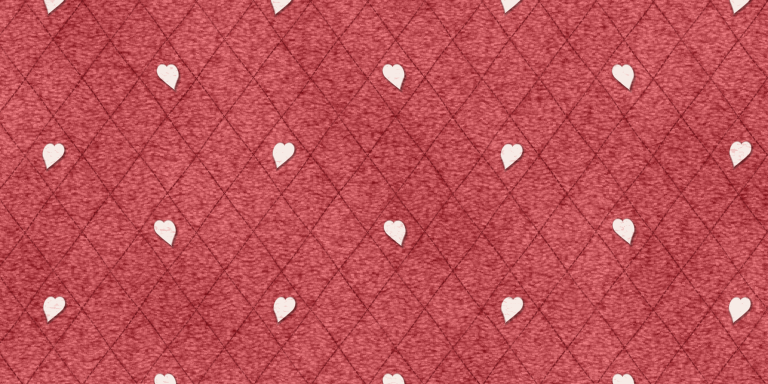
Write a Shadertoy shader that draws this pattern.

```glsl
// Quilted red cloth: dashed diamond stitching with cream hearts in staggered rows.
// A sheared lattice gives the seams, a folded heart distance gives the motifs,
// and cellular noise with layered sines gives the woven grain and faded patches.

const vec3 DEEP  = vec3(0.55, 0.11, 0.14);
const vec3 LIGHT = vec3(0.87, 0.43, 0.45);
const vec3 CREAM = vec3(0.97, 0.92, 0.90);
const vec3 SEAM  = vec3(0.42, 0.06, 0.09);

const vec2  DIAMOND      = vec2(0.1487, 0.2005); // width, height of one diamond
const vec2  ORIGIN       = vec2(0.139, 0.997);   // centre of a diamond with a heart
const float HEART_SIZE   = 0.046;
const float HEART_TALL   = 1.3;
const float TAIL_BEND    = 0.30;
const float STITCH_WIDTH = 0.0030;
const float STITCHES     = 9.0;                  // dashes along one diamond side
const vec2  GRAIN        = vec2(0.0120, 0.0065);
const vec2  THREAD       = vec2(0.0080, 0.0045);

float hash(vec2 p) {
    vec3 q = fract(vec3(p.xyx) * 0.1031);
    q += dot(q, q.yzx + 33.33);
    return fract((q.x + q.y) * q.z);
}

vec2 hash2(vec2 p) {
    return vec2(hash(p), hash(p + 71.7));
}

// Distance to the nearest scattered point
float cellular(vec2 p) {
    vec2 cell = floor(p), f = p - cell;
    float nearest = 4.0;
    for (int j = -1; j <= 1; j++)
        for (int i = -1; i <= 1; i++) {
            vec2 o = vec2(i, j);
            vec2 r = o + hash2(cell + o + 200.0) - f;
            nearest = min(nearest, dot(r, r));
        }
    return sqrt(nearest);
}

// Broad uneven fading, roughly -1 to 1
float mottle(vec2 p) {
    float sum = 0.0, amp = 0.5;
    for (int i = 0; i < 4; i++) {
        p = mat2(0.8, 0.6, -0.6, 0.8) * p * 1.7 + 1.3;
        sum += amp * sin(p.x + 1.4 * sin(p.y)) * cos(p.y + 0.7 * sin(p.x));
        amp *= 0.7;
    }
    return sum;
}

float clothTone(vec2 p) {
    vec2 warped = p + 0.002 * sin(p.yx * 60.0);
    float tone = 0.62 + 0.17 * mottle(p * 3.0);
    tone += 0.65 * (0.45 - cellular(warped / GRAIN));
    tone += 0.45 * (0.45 - cellular(warped / (GRAIN * 2.6) + 37.0));
    tone += 0.36 * (hash(floor(warped / THREAD)) - 0.5);
    tone += 0.07 * sin(warped.y * 560.0 + 2.0 * sin(warped.x * 90.0));
    return tone;
}

// Heart with its tip at the origin and lobes near y = 1
float heartDistance(vec2 p) {
    p.x = abs(p.x);
    if (p.x + p.y > 1.0) return length(p - vec2(0.25, 0.75)) - 0.3536;
    vec2 a = p - vec2(0.0, 1.0);
    vec2 b = p - 0.5 * max(p.x + p.y, 0.0);
    return sqrt(min(dot(a, a), dot(b, b))) * sign(p.x - p.y);
}

// Hearts fill every fourth diamond; tails swing left and right on alternate rows
float heartField(vec2 p) {
    vec2 lattice = (p - ORIGIN) / DIAMOND;
    float row = floor(lattice.y + 0.5);
    float column = floor((lattice.x - 2.0 * row) / 4.0 + 0.5);
    vec2 jitter = (hash2(vec2(column, row) + 50.0) - 0.5) * 0.008;
    vec2 q = (lattice - vec2(4.0 * column + 2.0 * row, row)) * DIAMOND - jitter;
    float side = mod(row, 2.0) < 0.5 ? 1.0 : -1.0;
    q = q / (HEART_SIZE * vec2(side, HEART_TALL)) + vec2(0.0, 0.55);
    float below = max(1.0 - q.y, 0.0);
    q.x += TAIL_BEND * below * below - 0.06 + 0.12 * (0.5 - q.y);
    return heartDistance(q) * HEART_SIZE;
}

// x: dashed thread, y: soft crease around the seam
vec2 seam(float across, float along, float px) {
    float d = abs(fract(across) - 0.5) / length(1.0 / DIAMOND);
    float line = 1.0 - smoothstep(-px, px, d - 0.5 * STITCH_WIDTH);
    float dash = 1.0 - smoothstep(0.28, 0.44, abs(fract(along * STITCHES) - 0.5));
    return vec2(line * mix(0.25, 1.0, dash), exp(-d * d / 0.00004));
}

void mainImage(out vec4 fragColor, in vec2 fragCoord) {
    vec2 p = fragCoord / iResolution.y;
    float px = 0.8 / iResolution.y;
    float tone = clothTone(p);

    // Seams wander a little and wear thin in places
    vec2 uv = (p + 0.0018 * sin(p.yx * vec2(31.0, 27.0)) - ORIGIN) / DIAMOND;
    vec2 rising = seam(uv.x - uv.y, uv.x + uv.y, px);
    vec2 falling = seam(uv.x + uv.y, uv.x - uv.y, px);
    vec2 stitch = max(rising, falling);
    float wear = clamp(0.68 + 0.3 * mottle(p * 9.0 + 4.0), 0.3, 0.9);

    vec3 color = mix(DEEP, LIGHT, clamp(tone - 0.10 * stitch.y, -0.15, 1.15));
    color = mix(color, SEAM, stitch.x * wear);

    // Hearts with a shaded rim and faint cloth showing through
    float heart = heartField(p);
    float shade = heartField(p + vec2(-0.002, 0.003));
    color *= 1.0 - 0.35 * (1.0 - smoothstep(-0.001, 0.006, shade));
    vec3 print = mix(CREAM, LIGHT, 0.28 * smoothstep(0.55, 0.05, tone));
    color = mix(color, print, 1.0 - smoothstep(-px, px, heart));

    fragColor = vec4(color, 1.0);
}
```
